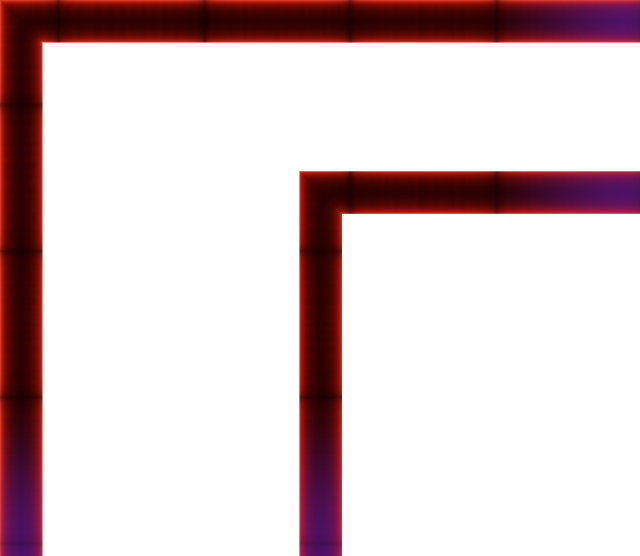
Write a WebGL 2 fragment shader that draws this background.

```glsl
#version 300 es
precision highp float;

uniform vec2 u_resolution;
out vec4 outColor;

const float BAND_WIDTH = 0.0766;
const float KNOT_PERIOD = 0.2628;
const vec2 KNOT_OFFSET = vec2(0.105, 0.189);

const vec3 PAPER = vec3(1.0);
const vec3 DARK_CORE = vec3(0.14, 0.0, 0.005);
const vec3 VIOLET_CORE = vec3(0.29, 0.07, 0.42);
const vec3 RED_GLOW = vec3(0.84, 0.08, 0.02);
const vec3 PINK_GLOW = vec3(0.74, 0.10, 0.28);
const vec3 HOT_RIM = vec3(0.95, 0.42, 0.32);

vec2 hashGradient(vec2 cell) {
    float h = fract(sin(dot(cell, vec2(127.1, 311.7))) * 43758.5);
    float angle = 6.2832 * h;
    return vec2(cos(angle), sin(angle));
}

float gradientNoise(vec2 p) {
    vec2 i = floor(p);
    vec2 f = p - i;
    vec2 s = f * f * (3.0 - 2.0 * f);
    float a = dot(hashGradient(i), f);
    float b = dot(hashGradient(i + vec2(1, 0)), f - vec2(1, 0));
    float c = dot(hashGradient(i + vec2(0, 1)), f - vec2(0, 1));
    float d = dot(hashGradient(i + vec2(1, 1)), f - vec2(1, 1));
    return mix(mix(a, b, s.x), mix(c, d, s.x), s.y);
}

// Distance along a band to its nearest knot
float knotDistance(float along, float offset) {
    float cell = fract((along - offset) / KNOT_PERIOD + 0.5) - 0.5;
    return abs(cell) * KNOT_PERIOD;
}

// Distances inward from the outer and inner edges of an elbow
vec2 elbowEdges(vec2 q, float width) {
    float outer = min(q.x, q.y);
    vec2 toInner = width - q;
    float inner = max(toInner.x, toInner.y) > 0.0
        ? length(max(toInner, 0.0))
        : max(toInner.x, toInner.y);
    return vec2(outer, inner);
}

vec3 bandColor(vec2 p, vec2 q, vec2 edges, vec2 extent, float rim) {
    bool horizontal = q.x > q.y;
    float along = horizontal ? p.x : p.y;
    float toEnd = horizontal ? extent.x - p.x : extent.y - p.y;
    float offset = horizontal ? KNOT_OFFSET.x : KNOT_OFFSET.y;
    float edge = max(min(edges.x, edges.y), 0.0);

    // Violet fade towards the open ends
    float violet = 1.0 - smoothstep(0.0, 0.30, toEnd);
    vec3 core = mix(DARK_CORE, VIOLET_CORE, violet);
    vec3 glow = mix(RED_GLOW, PINK_GLOW, violet * 0.9);

    // Luminous edges with fine ribs across the band
    float ribs = gradientNoise(vec2(along * 130.0, edge * 25.0));
    float spread = 0.0125 * (1.0 + 0.12 * ribs);
    vec3 color = mix(core, glow, exp(-edge / spread));
    color = mix(color, HOT_RIM, rim * exp(-edge / 0.0025));

    // Soft dark knots, pinched at the rim
    float knot = knotDistance(along, offset);
    float shade = 0.32 * exp(-knot / 0.008) + 0.15 * exp(-knot / 0.03);
    return color * (1.0 - shade * (1.0 - 0.6 * violet));
}

vec3 drawElbow(vec3 base, vec2 p, vec2 corner, vec2 extent, float rim) {
    vec2 q = p - corner;
    vec2 edges = elbowEdges(q, BAND_WIDTH);
    float coverage = clamp(0.5 + min(edges.x, edges.y) * u_resolution.y, 0.0, 1.0);
    return mix(base, bandColor(p, q, edges, extent, rim), coverage);
}

void main() {
    // Height spans one unit, measured down from the top
    vec2 p = gl_FragCoord.xy / u_resolution.y;
    p.y = 1.0 - p.y;
    vec2 extent = vec2(u_resolution.x / u_resolution.y, 1.0);

    vec3 color = drawElbow(PAPER, p, vec2(0.0), extent, 0.6);
    color = drawElbow(color, p, vec2(0.5385, 0.308), extent, 0.4);
    outColor = vec4(color, 1.0);
}
```
